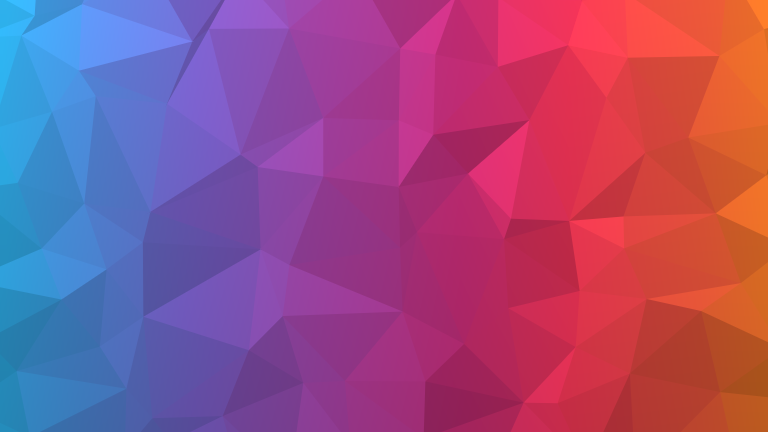
Give the GLSL for this background, as a WebGL 1 fragment shader.

```glsl
precision highp float;
// Low-poly mesh of faceted triangles over a blue, violet, crimson and orange sweep.

uniform vec2 u_resolution;

// Mesh, in units of the canvas height
const float CELL = 0.158;        // mean spacing of the vertices
const float JITTER = 0.90;       // vertex scatter within a cell, below 1
const vec2 MESH_SEED = vec2(17.0, 43.0);

// Shading
const float RELIEF = 0.75;       // height range of the vertices, in cells
const float FACET_CONTRAST = 0.19;
const float FACET_NOISE = 0.07;
const float FLATNESS = 0.45;     // 1 gives each facet one flat hue
const float TONE_BOTTOM = 0.87;
const float TONE_TOP = 1.13;
const vec2 LIGHT = vec2(-0.55, 0.83);

// Sweep from left to right
const vec3 CYAN = vec3(0.16, 0.62, 0.83);
const vec3 BLUE = vec3(0.25, 0.51, 0.78);
const vec3 VIOLET = vec3(0.43, 0.34, 0.72);
const vec3 PURPLE = vec3(0.60, 0.23, 0.58);
const vec3 MAGENTA = vec3(0.72, 0.16, 0.43);
const vec3 CRIMSON = vec3(0.84, 0.18, 0.30);
const vec3 VERMILION = vec3(0.83, 0.31, 0.20);
const vec3 AMBER = vec3(0.83, 0.41, 0.13);

float hash(vec2 p) {
  vec3 q = fract(p.xyx * vec3(0.1031, 0.1030, 0.0973));
  q += dot(q, q.yzx + 33.33);
  return fract((q.x + q.y) * q.z);
}

float ramp(float from, float to, float x) {
  return clamp((x - from) / (to - from), 0.0, 1.0);
}

vec3 sweep(float x) {
  vec3 c = mix(CYAN, BLUE, ramp(0.0, 0.09, x));
  c = mix(c, VIOLET, ramp(0.09, 0.26, x));
  c = mix(c, PURPLE, ramp(0.26, 0.44, x));
  c = mix(c, MAGENTA, ramp(0.44, 0.60, x));
  c = mix(c, CRIMSON, ramp(0.60, 0.74, x));
  c = mix(c, VERMILION, ramp(0.74, 0.91, x));
  return mix(c, AMBER, ramp(0.91, 1.0, x));
}

// Scattered mesh vertex: position in xy, height in z
vec3 vertex(vec2 id) {
  vec2 s = id + MESH_SEED;
  vec2 offset = vec2(hash(s), hash(s + 71.7)) - 0.5;
  return vec3(id + 0.5 + JITTER * offset, RELIEF * hash(s + 139.3));
}

float cross2(vec2 a, vec2 b) {
  return a.x * b.y - a.y * b.x;
}

// Signed distance to the line from a to b, positive on its left
float edge(vec2 p, vec2 a, vec2 b) {
  return cross2(normalize(b - a), p - a);
}

// Adds one counter-clockwise facet: colour in rgb, coverage in a
vec4 facet(vec2 p, vec3 a, vec3 b, vec3 c, float pixel, vec2 extent) {
  float inside = min(edge(p, a.xy, b.xy), min(edge(p, b.xy, c.xy), edge(p, c.xy, a.xy)));
  float coverage = clamp(0.5 + inside / pixel, 0.0, 1.0);
  vec3 center = (a + b + c) / 3.0;
  vec3 normal = normalize(cross(b - a, c - a));
  float shade = FACET_CONTRAST * dot(normal.xy, LIGHT);
  shade += FACET_NOISE * (2.0 * hash(center.xy * 37.0) - 1.0);
  vec2 uv = mix(p, center.xy, FLATNESS) / extent;
  float tone = mix(TONE_BOTTOM, TONE_TOP, uv.y);
  return vec4(sweep(uv.x) * tone * (1.0 + shade), 1.0) * coverage;
}

// Splits a quad along its shorter diagonal that stays inside it
vec4 quad(vec2 p, vec2 id, float pixel, vec2 extent) {
  vec3 a = vertex(id);
  vec3 b = vertex(id + vec2(1.0, 0.0));
  vec3 c = vertex(id + vec2(1.0, 1.0));
  vec3 d = vertex(id + vec2(0.0, 1.0));
  vec2 ac = c.xy - a.xy;
  vec2 bd = d.xy - b.xy;
  bool acFits = cross2(ac, b.xy - a.xy) < 0.0 && cross2(ac, d.xy - a.xy) > 0.0;
  bool bdFits = cross2(bd, c.xy - b.xy) < 0.0 && cross2(bd, a.xy - b.xy) > 0.0;
  if (acFits && (!bdFits || dot(ac, ac) < dot(bd, bd))) {
    return facet(p, a, b, c, pixel, extent) + facet(p, a, c, d, pixel, extent);
  }
  return facet(p, a, b, d, pixel, extent) + facet(p, b, c, d, pixel, extent);
}

void main() {
  float pixel = 1.0 / (u_resolution.y * CELL);
  vec2 p = gl_FragCoord.xy * pixel;
  vec2 extent = u_resolution * pixel;

  // Only the four surrounding quads can reach this point
  vec4 sum = vec4(0.0);
  for (int j = -1; j <= 0; j++) {
    for (int i = -1; i <= 0; i++) {
      sum += quad(p, floor(p) + vec2(float(i), float(j)), pixel, extent);
    }
  }
  gl_FragColor = vec4(sum.rgb / max(sum.a, 0.001), 1.0);
}
```
